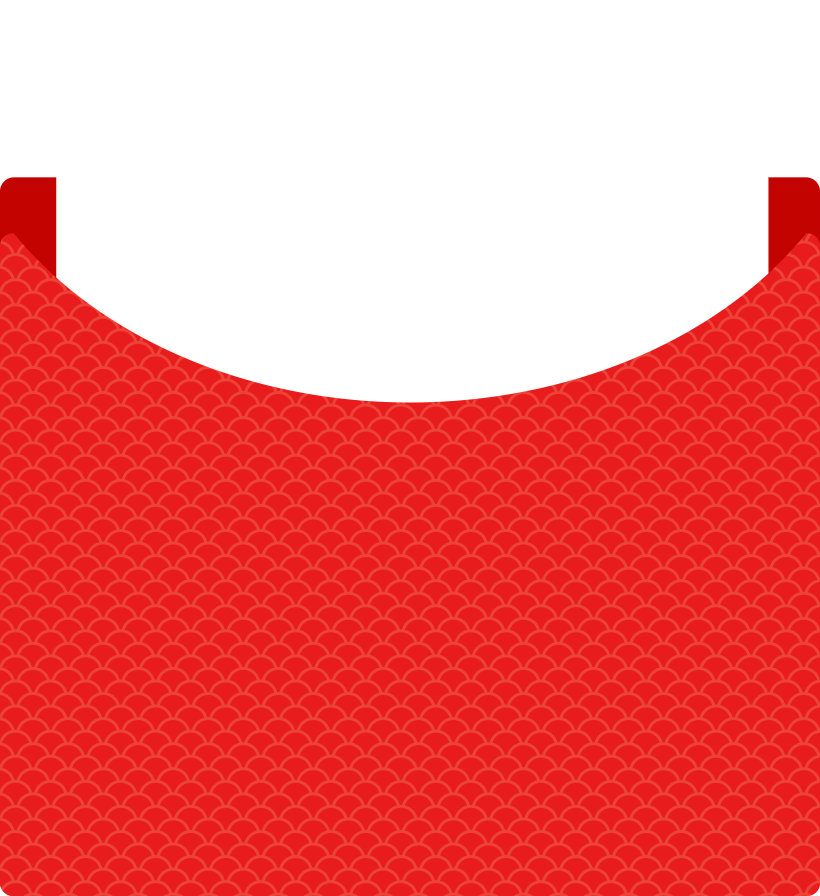
This background is drawn by a WebGL 1 fragment shader. Its source:

```glsl
precision highp float;
// Open red envelope pocket with a curved mouth and a fish-scale pattern on white.

uniform vec2 u_resolution;

const vec2 CANVAS = vec2(700.0, 768.0);

// Coverage of the region where the signed distance is negative
float fill(float dist, float pixel) {
    return clamp(0.5 - dist / pixel, 0.0, 1.0);
}

float roundedBox(vec2 p, vec2 center, vec2 halfSize, float radius) {
    vec2 q = abs(p - center) - halfSize + radius;
    return length(max(q, 0.0)) + min(max(q.x, q.y), 0.0) - radius;
}

float ellipse(vec2 p, vec2 radii) {
    float k = length(p / radii);
    return k * (k - 1.0) / max(length(p / (radii * radii)), 1e-5);
}

// Outlines of staggered discs, each lower row covering the one above
float scaleLines(vec2 p, float pixel) {
    const float radius = 14.5;
    const vec2 spacing = vec2(29.9, 10.75);
    p -= vec2(327.3, 310.8);
    float baseRow = floor(p.y / spacing.y);
    float line = 0.0;
    for (int i = 0; i < 3; i++) {
        float row = baseRow + 1.0 - float(i);
        float x = p.x + 0.5 * spacing.x * mod(row, 2.0);
        x = mod(x + 0.5 * spacing.x, spacing.x) - 0.5 * spacing.x;
        float d = length(vec2(x, p.y - row * spacing.y));
        float ring = fill(radius - 2.5 - d, pixel);
        line = mix(line, ring, fill(d - radius, pixel));
    }
    return line;
}

void main() {
    vec2 p = gl_FragCoord.xy / u_resolution * CANVAS;
    float pixel = CANVAS.y / u_resolution.y;
    vec3 color = vec3(1.0);

    // Back panel, visible as two side tabs
    float back = roundedBox(p, vec2(350.0, 308.0), vec2(350.0, 308.0), 12.0);
    float opening = abs(p.x - 352.0) - 304.0;
    color = mix(color, vec3(0.76, 0.01, 0.0), fill(max(back, -opening), pixel));

    // Front pocket below the elliptical mouth
    float pocket = roundedBox(p, vec2(350.0, 284.0), vec2(350.0, 284.0), 11.0);
    float mouth = ellipse(p - vec2(350.0, 734.0), vec2(400.0, 311.0));
    vec3 front = mix(vec3(0.91, 0.11, 0.11), vec3(0.925, 0.26, 0.215),
                     scaleLines(p, pixel));
    color = mix(color, front, fill(max(pocket, -mouth), pixel));

    gl_FragColor = vec4(color, 1.0);
}
```
